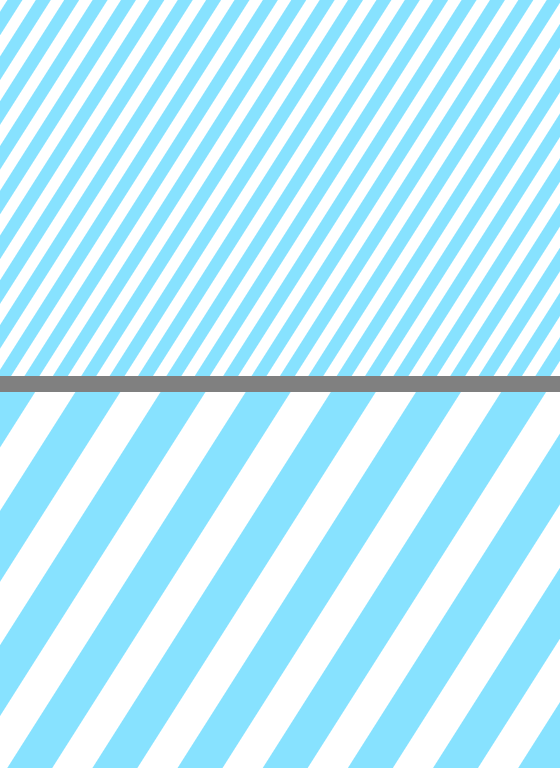
Top: the whole. Bottom: its middle third, enlarged.
Reproduce this pattern procedurally as a WebGL 2 fragment shader.

```glsl
#version 300 es
precision highp float;
// Draws slanted sky-blue stripes on white, leaning to the right.

uniform vec2 u_resolution;
out vec4 fragColor;

const vec3 SKY_BLUE = vec3(0.53, 0.885, 1.0);
const vec3 WHITE = vec3(1.0);
const vec2 REPEATS = vec2(19.73, 8.40); // stripe periods across and down
const float PHASE = 0.262;              // first stripe start at the top left
const float STRIPE_WIDTH = 0.528;       // blue share of one period

// Smooth coverage of a stripe filling [0, width] of each unit period.
float stripeMask(float t, float width, float blur) {
    float fromCenter = abs(fract(t - 0.5 * width + 0.5) - 0.5);
    float edgeDistance = 0.5 * width - fromCenter;
    return clamp(edgeDistance / blur + 0.5, 0.0, 1.0);
}

void main() {
    vec2 uv = gl_FragCoord.xy / u_resolution;

    // Stripe coordinate, counted in periods from the top left corner
    float t = dot(vec2(uv.x, 1.0 - uv.y), REPEATS) - PHASE;

    // One pixel measured across the stripes
    float pixel = length(REPEATS / u_resolution);

    float stripe = stripeMask(t, STRIPE_WIDTH, pixel);
    fragColor = vec4(mix(WHITE, SKY_BLUE, stripe), 1.0);
}
```
